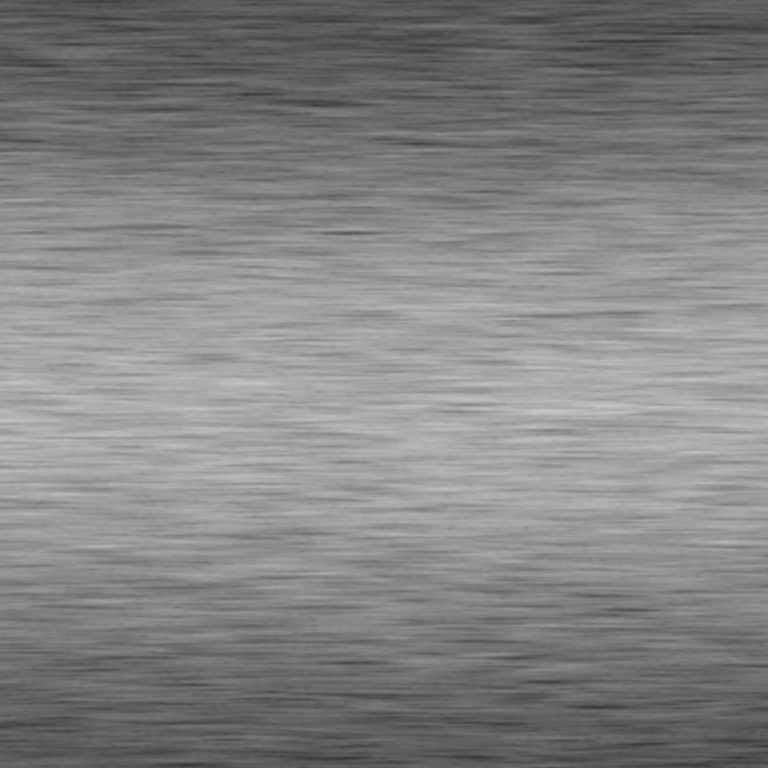
A three.js fragment shader for this texture:

```glsl
// Brushed steel: fine horizontal scratches over a soft band of light.
varying vec2 vUv;

vec3 hash3(vec2 cell) {
  vec3 q = fract(cell.xyx * vec3(0.1031, 0.1030, 0.0973));
  q += dot(q, q.yzx + 33.33);
  return fract((q.xxy + q.yzz) * q.zyx);
}

// Cellular noise: each cell holds one soft, tapered scratch of random tone.
float scratches(vec2 p) {
  vec2 cell = floor(p);
  float sum = 0.0;
  for (int j = -1; j <= 1; j++) {
    for (int i = -1; i <= 1; i++) {
      vec2 id = cell + vec2(float(i), float(j));
      vec3 rnd = hash3(id + 17.0);
      vec2 d = p - id - rnd.xy;
      float falloff = max(1.0 - dot(d, d), 0.0);
      // Dark scratches are rarer but deeper than light ones.
      float tone = 0.95 - 1.5 * rnd.z - 1.2 * pow(rnd.z, 6.0);
      sum += tone * falloff * falloff;
    }
  }
  return sum;
}

// Light band, brightest just below the middle, sagging slightly at the centre.
float lightBand(vec2 uv) {
  float sag = 0.012 * sin(uv.x * 3.14);
  float offset = uv.y - 0.48 + sag;
  float reach = offset > 0.0 ? 0.53 : 0.50;
  float bell = 0.5 + 0.5 * cos(3.14159 * clamp(offset / reach, -1.0, 1.0));
  return mix(0.335, 0.66, pow(bell, 0.85));
}

void main() {
  // A trace of waviness keeps the scratches from being perfectly parallel.
  vec2 p = vUv;
  p.y += 0.0006 * sin(p.x * 9.0 + p.y * 23.0) + 0.0004 * sin(p.x * 21.0 - p.y * 41.0);

  // Long, medium and short scratches, then a faint fine grain.
  float brushing = 0.024 * scratches(p * vec2(8.0, 150.0));
  brushing += 0.044 * scratches(p * vec2(13.0, 230.0) + 31.7);
  brushing += 0.037 * scratches(p * vec2(22.0, 310.0) + 73.3);
  brushing += 0.015 * scratches(p * vec2(130.0, 340.0) + 11.9);

  // Broad, faint streaks of uneven sheen.
  float sheen = 0.006 * scratches(p * vec2(3.0, 30.0) + 5.4);

  gl_FragColor = vec4(vec3(lightBand(vUv) + brushing + sheen), 1.0);
}
```
